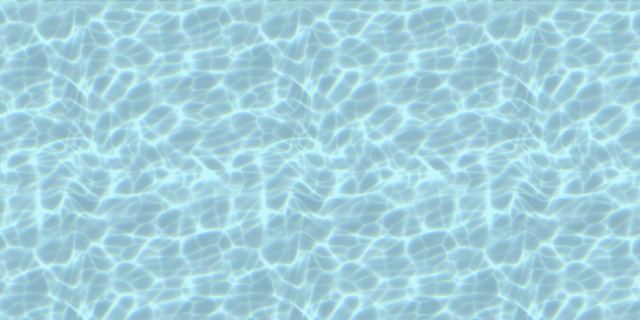
Give the GLSL for this texture, as a Shadertoy shader.

```glsl
// Pale blue pool water: a tiled net of sunlit caustics with faint colour fringes.

#define TILE 0.703                      // tile size, in canvas heights
#define DEEP vec3(0.527, 0.694, 0.752)  // shaded water
#define GLINT vec3(0.750, 0.950, 0.980) // brightest light
#define RIM vec3(0.68, 0.88, 0.89)      // pale strip along the top
#define WARP 0.031                      // bending of the net
#define LINE_WIDTH 0.14                 // thickness of the light lines
#define SHEET 0.26                      // strength of the light sheets
#define FRINGE vec2(0.0035, -0.0045)    // colour split of the light
#define TAU 6.28318

vec2 hash2(vec2 p) {
    return fract(sin(vec2(dot(p, vec2(127.1, 311.7)),
                          dot(p, vec2(269.5, 183.3)))) * 43758.5453);
}

// Cell index within one tile of a slanted grid
vec2 wrapCell(vec2 cell, vec2 count, float slant) {
    cell.y += slant * floor((cell.x + 0.5) / count.x);
    return cell - count * floor((cell + 0.5) / count);
}

// Whole-number frequencies keep the bending seamless
vec2 bend(vec2 t, float phase) {
    for (float f = 1.0; f < 8.0; f++) {
        t += WARP / f * sin(TAU * (f * t.yx + t) + phase + f * vec2(1.7, 4.1));
    }
    return t;
}

// Slow seamless variation from 0 to 1
float drift(vec2 t, float phase) {
    float sway = 2.0 * sin(TAU * (3.0 * t.x - t.y) + phase);
    return 0.5 + 0.5 * sin(TAU * (2.0 * t.x + 3.0 * t.y) + sway + phase);
}

// One net of light: x = lines and bright joints, y = one-sided sheets
vec2 lightNet(vec2 t, vec2 count, float slant, float seed) {
    vec2 q = bend(t, seed) * count;
    q.y -= slant * q.x / count.x;
    vec2 base = floor(q);
    vec3 nearest = vec3(9.0);
    float tone = 0.0;
    for (int j = -1; j <= 1; j++) {
        for (int i = -1; i <= 1; i++) {
            vec2 cell = base + vec2(i, j);
            vec2 rnd = hash2(wrapCell(cell, count, slant) + seed * 17.0);
            float d = length(cell + 0.06 + 0.88 * rnd - q);
            if (d < nearest.x) {
                nearest = vec3(d, nearest.xy);
                tone = fract(rnd.x * 7.3 + rnd.y * 3.1);
            } else if (d < nearest.y) {
                nearest.yz = vec2(d, nearest.y);
            } else {
                nearest.z = min(nearest.z, d);
            }
        }
    }
    float edge = nearest.y - nearest.x;
    float line = exp(-edge / LINE_WIDTH);
    float joint = exp(-(nearest.z - nearest.x) / 0.14);
    float strength = 0.30 + 0.75 * drift(t, seed);
    float sheet = tone * tone * (0.35 + exp(-edge / 0.35));
    return vec2(line * strength + 0.5 * joint, sheet * smoothstep(0.0, 0.06, edge));
}

// Sum of the broad net, the fine net and the long streaks
float caustics(vec2 uv) {
    vec2 t = uv / TILE;
    float middle = 0.5 + 0.5 * cos(TAU * (t.y - 0.64));
    vec2 broad = lightNet(t, vec2(6.0, 9.0), 2.0, 1.0);
    vec2 fine = lightNet(t, vec2(10.0, 14.0), 4.0, 2.6);
    vec2 streak = lightNet(t, vec2(4.0, 11.0), 3.0, 4.3);
    float lines = 0.78 * broad.x + 0.46 * fine.x
                + mix(0.12, 0.50, middle) * streak.x;
    float sheets = broad.y + 0.7 * fine.y + 0.7 * middle * streak.y;
    return lines + SHEET * sheets;
}

void mainImage(out vec4 fragColor, in vec2 fragCoord) {
    vec2 uv = fragCoord / iResolution.y;

    // Each colour channel is refracted a little differently
    vec3 light = vec3(caustics(uv + 0.4 * FRINGE), caustics(uv),
                      caustics(uv - FRINGE));
    vec3 color = mix(DEEP, GLINT, clamp(light, 0.0, 1.05));

    // Soft pale strip below the top edge
    float depth = 1.0 - uv.y;
    float rim = smoothstep(0.001, 0.008, depth) * exp(-depth / 0.014);
    color = mix(color, RIM, rim);

    fragColor = vec4(color, 1.0);
}
```
